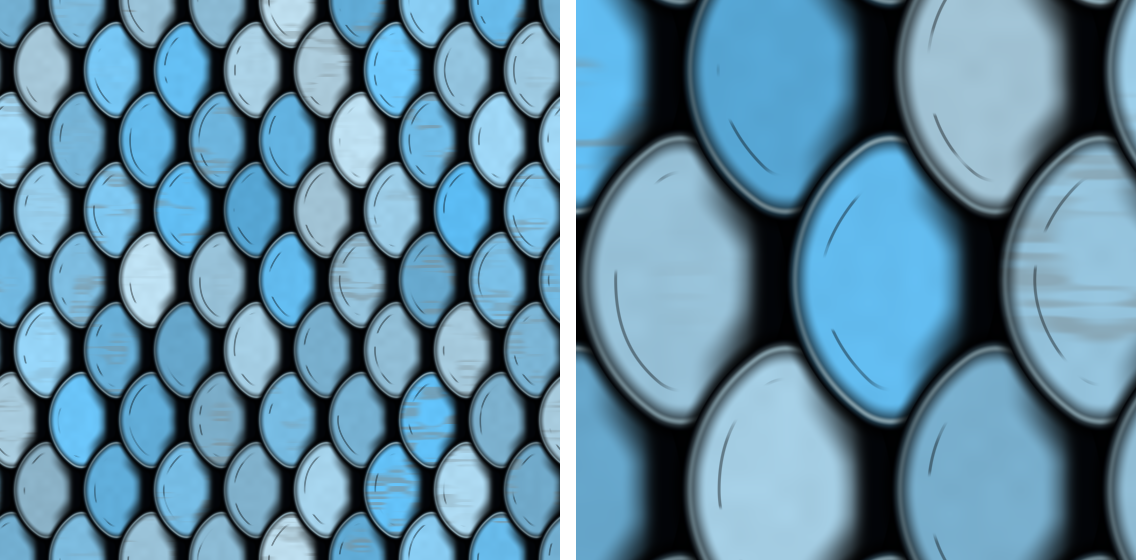
Left, the full canvas; right, a detail of the centre.
Give the GLSL for this pattern, as a WebGL 1 fragment shader.

```glsl
precision highp float;
// Overlapping blue lens-shaped scales in staggered rows, shaded and lightly worn.

uniform vec2 u_resolution;

const float REPEATS = 8.0;                  // scales across and rows down
const vec2 SHIFT = vec2(0.17, 0.0);         // lattice offset, in cells
const float ARC_RADIUS = 0.8125;            // lens is the overlap of two circles
const float ARC_OFFSET = 0.3125;
const float TIP_ROUNDING = 0.12;
const float OUTLINE = 0.025;
const float RIM_DEPTH = 0.04;
const float RIM_WIDTH = 0.018;
const float CAST_SHADOW = 0.07;
const float WEAR = 0.6;
const vec3 GAP = vec3(0.008, 0.016, 0.03);
const vec3 VIVID = vec3(0.36, 0.74, 0.96);
const vec3 PALE = vec3(0.73, 0.85, 0.91);
const vec3 RIM = vec3(0.50, 0.60, 0.64);
const vec3 SMEAR = vec3(0.49, 0.55, 0.57);

float hash(vec2 p) {
  vec3 q = fract(p.xyx * vec3(0.1031, 0.1030, 0.0973));
  q += dot(q, q.yzx + 33.33);
  return fract((q.x + q.y) * q.z);
}

float noise(vec2 p) {
  vec2 i = floor(p);
  vec2 f = fract(p);
  f = f * f * (3.0 - 2.0 * f);
  return mix(mix(hash(i), hash(i + vec2(1.0, 0.0)), f.x),
             mix(hash(i + vec2(0.0, 1.0)), hash(i + vec2(1.0, 1.0)), f.x), f.y);
}

float smoothMax(float a, float b, float k) {
  float h = max(k - abs(a - b), 0.0) / k;
  return max(a, b) + 0.25 * k * h * h;
}

// Signed distance to the lens, negative inside
float lens(vec2 p) {
  vec2 c = vec2(ARC_OFFSET, 0.0);
  return smoothMax(length(p - c), length(p + c), TIP_ROUNDING) - ARC_RADIUS;
}

vec3 scaleColour(vec2 p, float depth, vec2 id, float pixel) {
  float tint = hash(id + 3.7);
  float tone = hash(id + 41.3);
  vec2 seed = floor(vec2(hash(id + 11.1), hash(id + 23.9)) * 90.0) + 20.0;
  vec3 base = mix(VIVID, PALE, tint) * mix(0.84, 1.05, tone);
  base *= 0.98 + 0.04 * noise(p * 9.0 + seed);

  // Horizontal smears, heavier on some scales
  float amount = smoothstep(0.25, 0.9, hash(id + 67.5));
  float patches = smoothstep(0.5, 0.8, noise(p * vec2(2.6, 5.0) + seed));
  float streaks = smoothstep(0.3, 0.8, noise(p * vec2(3.5, 26.0) + seed.yx));
  vec3 col = mix(base, SMEAR, WEAR * amount * patches * streaks);

  // Fine broken scratch following the left edge
  float path = 0.15 + 0.05 * noise(vec2(p.y * 2.5, 0.5) + seed);
  float line = 1.0 - smoothstep(0.003, 0.006 + pixel, abs(depth - path));
  float broken = smoothstep(0.48, 0.65, noise(vec2(p.y * 7.0, 3.5) + seed));
  float leftSide = 1.0 - smoothstep(-0.15, 0.0, p.x);
  col *= 1.0 - 0.4 * line * broken * leftSide;

  // Soft shade on the right, leaving a lit bulge at mid height
  float bulge = 1.0 - smoothstep(0.1, 0.42, abs(p.y));
  float litEdge = mix(0.03, 0.21, bulge) + 0.03 * (noise(vec2(p.y * 6.0, 7.5) + seed) - 0.5);
  float shade = smoothstep(litEdge, litEdge + mix(0.32, 0.2, bulge), p.x);
  col *= 1.0 - 0.86 * shade;

  // Bevelled border with a thin rim
  col *= mix(0.3, 1.0, smoothstep(0.025, 0.12, depth));
  float rim = 1.0 - smoothstep(0.0, RIM_WIDTH + 0.5 * pixel, abs(depth - RIM_DEPTH));
  float rimLight = mix(0.5, 0.95, smoothstep(0.2, 0.65, abs(p.y))) * (1.0 - 0.7 * shade);
  col = mix(col, RIM * mix(0.85, 1.15, tone), rim * rimLight);

  // Right flank sinks into the gap
  return mix(col, GAP, smoothstep(0.3, 0.42, p.x));
}

void main() {
  vec2 p = gl_FragCoord.xy / u_resolution * REPEATS - SHIFT;
  float pixel = REPEATS / min(u_resolution.x, u_resolution.y);
  vec2 nearest = floor(p * vec2(2.0, 1.0) + 0.5);
  vec3 col = GAP;

  // Half-column lattice, painted left to right so left edges lie on top
  for (int i = -2; i <= 2; i++) {
    for (int j = -1; j <= 1; j++) {
      vec2 node = nearest + vec2(float(i), float(j));
      if (mod(node.x + node.y, 2.0) < 0.5) {
        vec2 local = p - node * vec2(0.5, 1.0);
        float d = lens(local);
        vec2 id = mod(node, vec2(2.0 * REPEATS, REPEATS));
        col *= mix(0.15, 1.0, smoothstep(-0.01, CAST_SHADOW, d));
        if (d < pixel) {
          vec3 body = scaleColour(local, -d, id, pixel);
          body = mix(GAP, body, smoothstep(0.0, OUTLINE + pixel, -d));
          col = mix(col, body, 1.0 - smoothstep(-pixel, pixel, d));
        }
      }
    }
  }
  gl_FragColor = vec4(col, 1.0);
}
```
